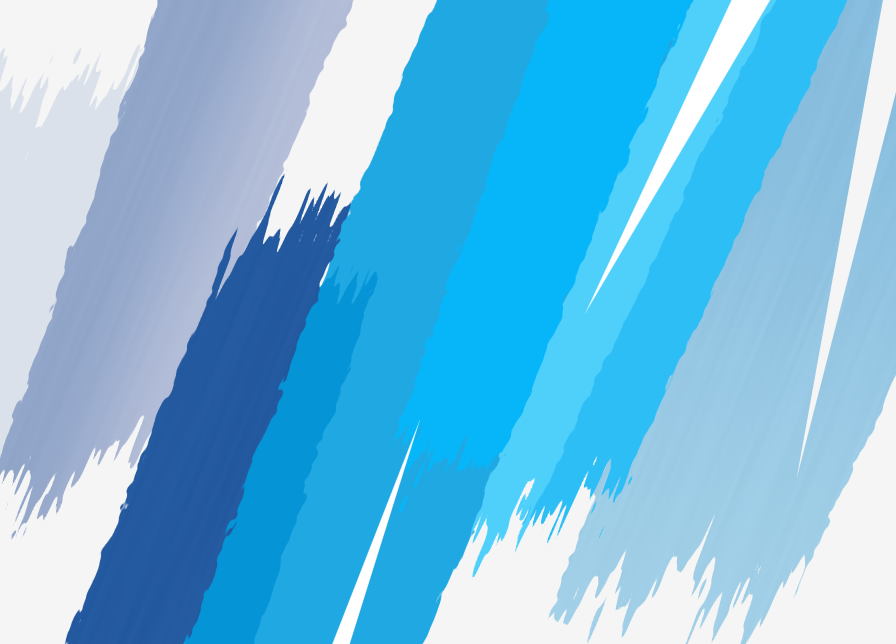
Give the GLSL for this background, as a Shadertoy shader.

```glsl
#define SLANT 0.41        // sideways run of the bristles per unit of height
#define BRISTLES 130.0    // fine bristles per unit of width
#define END_RAG 0.30      // length of the torn stroke ends
#define EDGE_ROUGH 0.018  // wear along the stroke sides
#define GRAIN 0.018       // faint streaks inside the paint

const vec3 PAPER = vec3(0.96);
const vec3 MIST = vec3(0.855, 0.883, 0.918);
const vec3 LILAC_DEEP = vec3(0.57, 0.65, 0.79);
const vec3 LILAC_PALE = vec3(0.70, 0.74, 0.845);
const vec3 HAZE_TOP = vec3(0.53, 0.74, 0.87);
const vec3 HAZE_LOW = vec3(0.63, 0.81, 0.905);
const vec3 SKY = vec3(0.18, 0.745, 0.965);
const vec3 ICE = vec3(0.31, 0.815, 0.985);
const vec3 AZURE = vec3(0.125, 0.66, 0.89);
const vec3 CYAN = vec3(0.025, 0.715, 0.975);
const vec3 OCEAN = vec3(0.02, 0.58, 0.84);
const vec3 NAVY = vec3(0.14, 0.35, 0.625);

float hash(vec2 p) {
    vec3 q = fract(vec3(p.xyx) * 0.1031);
    q += dot(q, q.yzx + 33.33);
    return fract((q.x + q.y) * q.z);
}

float noise(vec2 p) {
    vec2 i = floor(p), f = fract(p);
    f = f * f * (3.0 - 2.0 * f);
    return mix(mix(hash(i), hash(i + vec2(1, 0)), f.x),
               mix(hash(i + vec2(0, 1)), hash(i + vec2(1, 1)), f.x), f.y);
}

// Soft step one pixel wide around zero
float cover(float d) {
    float w = max(fwidth(d), 1.0 / iResolution.y);
    return smoothstep(-0.6 * w, 0.6 * w, d);
}

// Brush stroke: side positions as (bottom, top), ends as (low, high)
float stroke(vec2 p, vec2 left, vec2 right, vec2 ends, float seed) {
    float across = p.x - SLANT * p.y;
    vec2 shift = vec2(seed * 17.0 + 200.0, seed * 9.0 + 50.0);

    // Worn sides
    float wear = 0.6 * noise(vec2(across * 90.0, p.y * 28.0) + shift)
               + 0.4 * noise(vec2(across * 200.0, p.y * 75.0) + shift) - 0.5;
    float sides = min(p.x - mix(left.x, left.y, p.y),
                      mix(right.x, right.y, p.y) - p.x) + EDGE_ROUGH * wear;

    // Ends torn along the bristles
    float tear = 0.35 * noise(vec2(across * BRISTLES * 0.2, p.y * 3.0) + shift)
               + 0.35 * noise(vec2(across * BRISTLES * 0.6, p.y * 9.0) + shift)
               + 0.30 * noise(vec2(across * BRISTLES * 1.4, p.y * 24.0) + shift) - 0.5;
    float tips = min(p.y - ends.x, ends.y - p.y) + END_RAG * tear;
    return cover(sides) * cover(tips);
}

// Sharp sliver from its tip to a level base
float sliver(vec2 p, vec2 tip, float baseY, vec2 baseX) {
    float t = (p.y - tip.y) / (baseY - tip.y);
    vec2 span = mix(tip.xx, baseX, t);
    return cover(p.x - span.x) * cover(span.y - p.x) * step(0.0, t);
}

void mainImage(out vec4 fragColor, in vec2 fragCoord) {
    vec2 p = fragCoord / iResolution.y;
    float across = p.x - SLANT * p.y;
    float streak = noise(vec2(across * BRISTLES, p.y * 4.0) + 300.0) - 0.5;
    vec3 col = PAPER;

    // Pale strokes at the left
    vec3 lilac = mix(LILAC_DEEP, LILAC_PALE, smoothstep(-0.08, 0.12, across));
    col = mix(col, MIST, stroke(p, vec2(-0.9, -0.5), vec2(-0.08, 0.27), vec2(0.30, 0.87), 1.0));
    col = mix(col, lilac + GRAIN * streak,
              stroke(p, vec2(-0.101, 0.248), vec2(0.12, 0.549), vec2(0.27, 2.0), 2.0));

    // Light strokes at the right
    vec3 haze = mix(HAZE_LOW, HAZE_TOP, smoothstep(0.0, 1.0, p.y));
    col = mix(col, haze + GRAIN * streak,
              stroke(p, vec2(0.84, 1.20), vec2(1.196, 1.67), vec2(0.08, 2.0), 3.0));
    col = mix(col, SKY, stroke(p, vec2(0.72, 1.18), vec2(0.857, 1.313), vec2(0.19, 2.0), 4.0));
    col = mix(col, ICE, stroke(p, vec2(0.63, 1.04), vec2(0.73, 1.205), vec2(0.195, 2.0), 5.0));

    // Bright blue centre
    col = mix(col, AZURE, stroke(p, vec2(0.272, 0.674), vec2(0.658, 1.069), vec2(-1.0, 2.0), 6.0));
    col = mix(col, CYAN, stroke(p, vec2(0.493, 0.859), vec2(0.66, 1.072), vec2(0.30, 2.0), 7.0));

    // Deep strokes rising from the bottom
    col = mix(col, OCEAN, stroke(p, vec2(0.28, 0.66), vec2(0.395, 0.732), vec2(-1.0, 0.60), 8.0));
    col = mix(col, NAVY + GRAIN * streak,
              stroke(p, vec2(0.103, 0.509), vec2(0.29, 0.661), vec2(-1.0, 0.64), 9.0));

    // White slivers
    float cuts = sliver(p, vec2(0.909, 0.514), 1.0, vec2(1.136, 1.196));
    cuts = max(cuts, sliver(p, vec2(0.652, 0.348), 0.0, vec2(0.516, 0.543)));
    col = mix(col, vec3(1.0), cuts);
    col = mix(col, PAPER, sliver(p, vec2(1.237, 0.257), 1.0, vec2(1.371, 1.428)));

    fragColor = vec4(clamp(col, 0.0, 1.0), 1.0);
}
```
